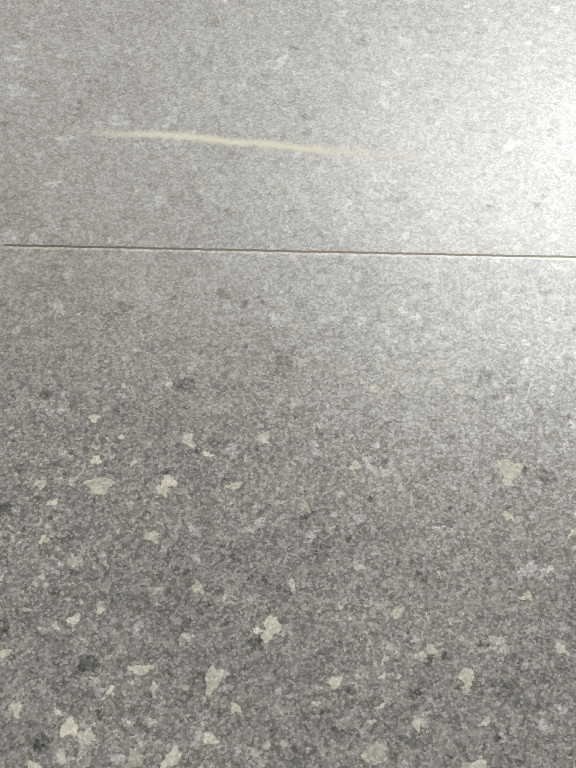
Write a WebGL 1 fragment shader that draws this texture.

```glsl
precision highp float;
uniform vec2 u_resolution;

const vec3 CREAM = vec3(0.83, 0.81, 0.73);
const vec3 SEAM_BROWN = vec3(0.36, 0.33, 0.28);

float hash(vec2 p, float seed) {
  vec3 q = fract(vec3(p.xyx) * vec3(0.1031, 0.1030, 0.0973) + seed * 0.173);
  q += dot(q, q.yzx + 33.33);
  return fract((q.x + q.y) * q.z);
}

// Layered sines, roughly -1 to 1
float waves(vec2 p) {
  float sum = 0.0;
  float gain = 0.5;
  for (int i = 0; i < 4; i++) {
    p = mat2(0.8, 0.6, -0.6, 0.8) * p * 1.7 + 1.9;
    sum += gain * sin(p.x + 1.3 * sin(p.y)) * cos(p.y * 0.8 + sin(p.x * 0.7));
    gain *= 0.72;
  }
  return sum;
}

// Cellular noise: x = distance to nearest point, y = random tone of its cell
vec2 cellular(vec2 p, float seed) {
  vec2 cell = floor(p);
  vec2 best = vec2(8.0, 0.0);
  for (int j = -1; j <= 1; j++) {
    for (int i = -1; i <= 1; i++) {
      vec2 id = cell + vec2(float(i), float(j));
      vec2 point = id + vec2(hash(id, seed), hash(id, seed + 1.0));
      float d = distance(p, point);
      if (d < best.x) best = vec2(d, hash(id, seed + 2.0));
    }
  }
  return best;
}

// Scattered ragged chips: x = coverage, y = random tone of the chip
vec2 chips(vec2 p, float scale, float density, float size, float seed) {
  p *= scale;
  vec2 cell = floor(p);
  vec2 best = vec2(0.0, 0.5);
  float soft = 0.0022 * scale;
  for (int j = -1; j <= 1; j++) {
    for (int i = -1; i <= 1; i++) {
      vec2 id = cell + vec2(float(i), float(j));
      vec2 d = p - id - vec2(hash(id, seed), hash(id, seed + 1.0));
      float turn = 6.283 * hash(id, seed + 2.0);
      d = mat2(cos(turn), sin(turn), -sin(turn), cos(turn)) * d;
      d.y *= 1.0 + 1.3 * hash(id, seed + 3.0);
      float a = atan(d.y, d.x);
      float radius = size * (0.45 + 0.75 * hash(id, seed + 4.0));
      radius *= 1.0 + 0.18 * sin(3.0 * a + turn) + 0.1 * sin(5.0 * a - 2.0 * turn);
      float mask = 1.0 - smoothstep(radius - soft, radius + soft, length(d));
      mask *= step(hash(id, seed + 5.0), density);
      if (mask > best.x) best = vec2(mask, hash(id, seed + 6.0));
    }
  }
  return best;
}

// Daylight falling in from the right, over a floor that brightens with distance
float daylight(vec2 p) {
  vec2 d = (p - vec2(1.1, 1.0)) * vec2(1.75, 2.0);
  return 0.505 + 0.13 * smoothstep(0.4, 1.25, p.y) + 0.38 * exp(-dot(d, d));
}

float band(float d, float width, float soft) {
  return 1.0 - smoothstep(width, width + soft, abs(d));
}

void main() {
  vec2 p = gl_FragCoord.xy / u_resolution.x;
  vec2 ground = vec2((p.x - 0.5) * (1.0 + 0.2 * p.y), p.y * (1.0 + 0.3 * p.y)) + 3.0;
  vec2 ragged = ground + 0.003 * vec2(waves(ground * 65.0), waves(ground.yx * 71.0 + 4.0));
  float far = smoothstep(0.45, 1.0, p.y);
  float contrast = mix(1.0, 0.6, far);
  float mottle = waves(ground * 5.0);

  // Stone body: mottling, fine grit and grey flakes
  float tone = daylight(p) + 0.02 * mottle + 0.022 * waves(ground * 24.0) * contrast;
  vec2 grit = cellular(ground * 190.0, 1.0);
  vec2 grains = cellular(ragged * 85.0, 5.0);
  tone += contrast * (0.17 * (grit.y - 0.5) + 0.09 * (0.4 - grit.x) + 0.075 * (grains.y - 0.5));
  for (int i = 0; i < 3; i++) {
    float layer = float(i);
    vec2 flake = chips(ragged, 17.0 + 15.0 * layer, 0.3, 0.34, 11.0 + 9.0 * layer);
    tone += contrast * flake.x * 0.24 * (flake.y - 0.46);
  }
  vec3 colour = tone * mix(vec3(1.015, 0.995, 0.95), vec3(1.0, 1.0, 0.98), smoothstep(0.5, 0.9, tone));

  // Cream inclusions and crumbs, mostly on the near half
  float near = 1.0 - smoothstep(0.55, 0.82, p.y);
  float leftSide = 1.0 - smoothstep(0.2, 0.65, p.x);
  vec2 lump = chips(ragged, 12.0, 0.17, 0.27, 41.0);
  vec2 pebble = chips(ragged, 25.0, 0.1, 0.32, 51.0);
  vec2 crumb = chips(ragged, 75.0, 0.25, 0.42, 61.0);
  float crumbs = crumb.x * smoothstep(0.05, 0.5, mottle + 0.3 * leftSide);
  float cream = max(lump.x * mix(0.45, 0.95, lump.y), pebble.x * mix(0.4, 0.9, pebble.y));
  cream = max(cream, crumbs * 0.55) * mix(0.12, 1.0, near);
  vec3 creamTone = CREAM * (0.94 + 0.12 * grit.y + 0.04 * waves(ground * 50.0));
  colour = mix(colour, max(creamTone, colour), cream * 0.9);

  // Pale broken vein
  float veinOffset = p.y - 1.12 + 0.082 * p.x + 0.004 * waves(vec2(p.x * 9.0, 2.0));
  float patches = 0.55 + 0.45 * sin(p.x * 19.0 + 2.0 * sin(p.x * 8.0));
  float vein = band(veinOffset + 0.002 * waves(ground * 70.0), 0.001, 0.009);
  vein *= smoothstep(0.08, 0.25, p.x) * mix(0.35, 0.85, patches);
  colour = mix(colour, max(colour, vec3(0.88, 0.86, 0.77)), vein);

  // Narrow joint with a pale lower lip
  float jointOffset = p.y - 0.908 + 0.021 * p.x + 0.0007 * waves(vec2(p.x * 60.0, 1.0));
  colour += 0.09 * band(jointOffset + 0.004, 0.0008, 0.0028);
  float joint = band(jointOffset, 0.0007, 0.0021) * smoothstep(0.0, 0.015, p.x);
  colour = mix(colour, SEAM_BROWN + 0.22 * p.x, joint * 0.8);

  gl_FragColor = vec4(clamp(colour, 0.0, 1.0), 1.0);
}
```
